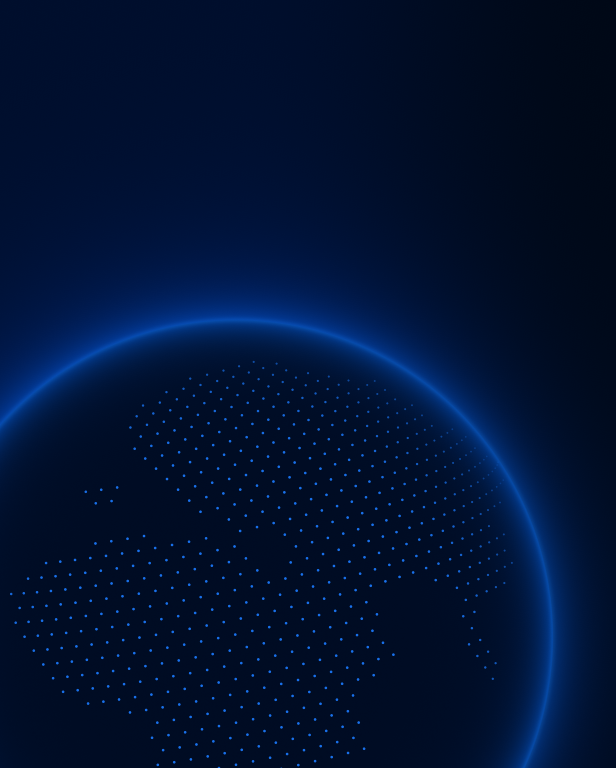
Give the GLSL for this background, as a WebGL 1 fragment shader.

```glsl
precision highp float;
// Dotted globe with a glowing blue rim under a dark navy sky.

uniform vec2 u_resolution;

#define CENTER vec2(0.307, 0.1706)
#define RADIUS 0.4128
#define ROW_STEP 0.046
#define DOT_STEP 0.055
#define DOT_SIZE 0.0017
#define POLE vec3(-0.2, 0.95, 0.15)
#define COAST_NOISE 0.22
#define SKY_LEFT vec3(0.0, 0.055, 0.172)
#define SKY_RIGHT vec3(0.0, 0.032, 0.088)
#define GLOBE_COLOR vec3(0.0, 0.046, 0.138)
#define DOT_COLOR vec3(0.10, 0.46, 0.96)

float hash(vec2 p) {
  return fract(sin(dot(p, vec2(127.1, 311.7))) * 43758.5);
}

float noise(vec2 p) {
  vec2 i = floor(p), f = fract(p);
  f = f * f * (3.0 - 2.0 * f);
  return mix(mix(hash(i), hash(i + vec2(1, 0)), f.x),
             mix(hash(i + vec2(0, 1)), hash(i + vec2(1, 1)), f.x), f.y);
}

// Normalised distance to an ellipse: below 1 inside.
float ellipse(vec2 p, vec2 center, vec2 radii, float angle) {
  float c = cos(angle), s = sin(angle);
  p -= center;
  return length(vec2(c * p.x + s * p.y, c * p.y - s * p.x) / radii);
}

// 1 on land, 0 on sea: a northern and a southern continent with islands.
float land(vec2 p) {
  float d = ellipse(p, vec2(0.410, 0.398), vec2(0.254, 0.115), -0.24);
  d = min(d, ellipse(p, vec2(0.469, 0.290), vec2(0.111, 0.062), 0.0));
  d = min(d, ellipse(p, vec2(0.612, 0.271), vec2(0.059, 0.052), 0.0));
  d = min(d, ellipse(p, vec2(0.195, 0.186), vec2(0.182, 0.124), 0.0));
  d = min(d, ellipse(p, vec2(0.352, 0.167), vec2(0.156, 0.098), 0.0));
  d = min(d, ellipse(p, vec2(0.332, 0.062), vec2(0.150, 0.098), 0.0));
  d = min(d, ellipse(p, vec2(0.134, 0.355), vec2(0.034, 0.021), 0.0));
  d = min(d, ellipse(p, vec2(0.621, 0.167), vec2(0.014, 0.072), 0.4));
  return step(d + COAST_NOISE * (noise(p * 28.0) - 0.5), 1.0);
}

// Dots in rows of latitude, projected from the sphere to the canvas.
float landDots(vec2 p, float pixel) {
  vec2 q = (p - CENTER) / RADIUS;
  vec3 n = vec3(q, sqrt(max(1.0 - dot(q, q), 0.0)));
  vec3 up = normalize(POLE);
  vec3 east = normalize(cross(up, vec3(0, 0, 1)));
  vec3 front = cross(east, up);

  float row = floor(asin(clamp(dot(n, up), -1.0, 1.0)) / ROW_STEP);
  float lat = (row + 0.5) * ROW_STEP;
  float lonStep = DOT_STEP / max(cos(lat), 0.05);
  float shift = 0.5 * mod(row, 2.0);
  float lon = atan(dot(n, east), dot(n, front));
  lon = (floor(lon / lonStep + shift) + 0.5 - shift) * lonStep;

  vec3 site = up * sin(lat) + cos(lat) * (east * sin(lon) + front * cos(lon));
  vec2 spot = CENTER + RADIUS * site.xy;
  float facing = smoothstep(0.1, 0.85, site.z);
  float size = DOT_SIZE * mix(0.55, 1.0, facing);
  float disc = 1.0 - smoothstep(size - pixel * 0.6, size + pixel * 0.6, length(p - spot));
  return disc * land(spot) * mix(0.15, 0.95, facing) * step(0.1, site.z);
}

void main() {
  float pixel = 1.0 / u_resolution.y;
  vec2 p = gl_FragCoord.xy * pixel;
  float d = length(p - CENTER) - RADIUS;
  float outer = max(d, 0.0), inner = max(-d, 0.0);

  // Sky with a wide haze and a tight halo.
  float rightward = smoothstep(0.3, 0.82, p.x);
  vec3 sky = mix(SKY_LEFT, SKY_RIGHT, rightward);
  sky += vec3(0.0, 0.065, 0.20) * exp(-outer / 0.10) * mix(1.0, 0.7, rightward);
  sky += vec3(0.01, 0.12, 0.25) * exp(-outer / 0.025);

  // Globe shaded inward from its rim.
  vec3 globe = GLOBE_COLOR + vec3(0.01, 0.16, 0.36) * exp(-inner / 0.020);
  globe += vec3(0.0, 0.04, 0.10) * exp(-inner / 0.05);
  globe = mix(globe, DOT_COLOR, landDots(p, pixel));

  vec3 color = mix(globe, sky, smoothstep(-pixel, pixel, d));
  color += vec3(0.015, 0.05, 0.07) * exp(-d * d / 0.000016);

  // Fine grain against banding.
  color += (hash(gl_FragCoord.xy) - 0.5) / 255.0;
  gl_FragColor = vec4(color, 1.0);
}
```
